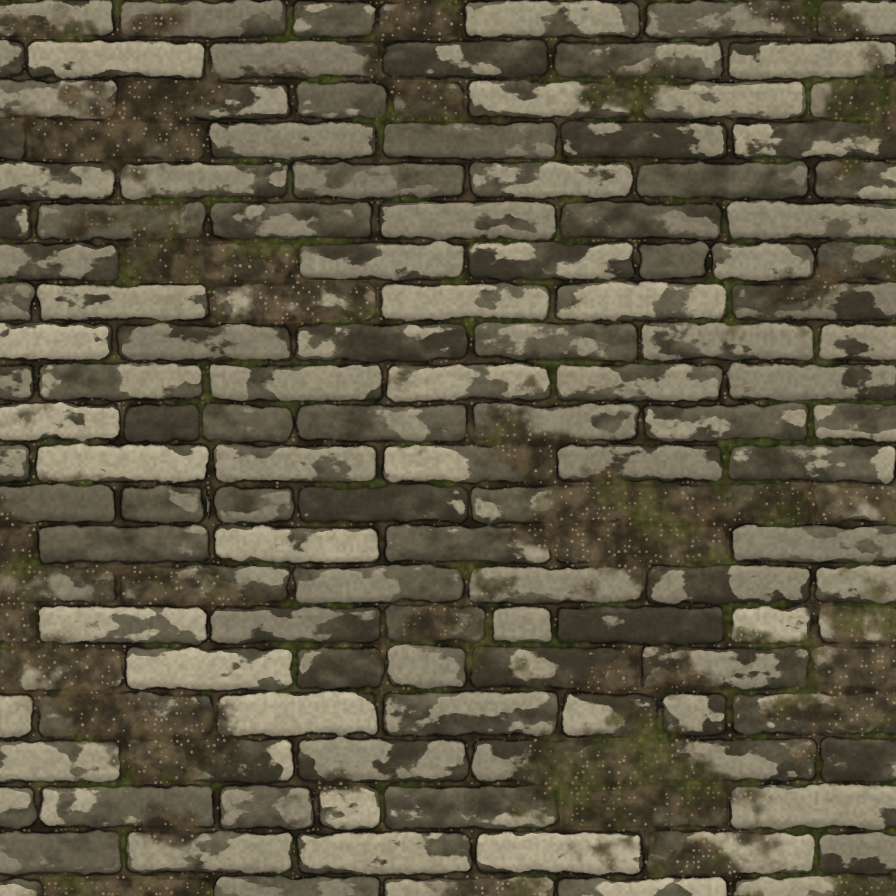
This texture is drawn by a Shadertoy shader. Its source:

```glsl
// Draws an old weathered brick pavement with worn pale faces, soil filled joints and moss.

const float COLUMNS = 5.13;                 // bricks across the canvas
const float ROWS = 22.18;                   // courses per canvas height, upper part
const float WIDE_START = 0.7214;            // depth below which courses are taller
const float WIDE_ROWS = 19.4;

const vec3 FACE_DARK = vec3(0.235, 0.215, 0.165);
const vec3 FACE_GREY = vec3(0.385, 0.36, 0.29);
const vec3 WORN_GREY = vec3(0.47, 0.44, 0.365);
const vec3 WORN_PALE = vec3(0.69, 0.65, 0.545);
const vec3 SOIL_DARK = vec3(0.17, 0.145, 0.10);
const vec3 SOIL_LIGHT = vec3(0.35, 0.295, 0.21);
const vec3 GRAIN = vec3(0.56, 0.49, 0.37);
const vec3 MOSS = vec3(0.27, 0.31, 0.12);

float hash(vec2 p) {
    vec3 q = fract(p.xyx * 0.1031);
    q += dot(q, q.yzx + 33.33);
    return fract((q.x + q.y) * q.z);
}

float noise(vec2 p) {
    vec2 i = floor(p), f = fract(p);
    f = f * f * (3.0 - 2.0 * f);
    return mix(mix(hash(i), hash(i + vec2(1, 0)), f.x),
               mix(hash(i + vec2(0, 1)), hash(i + vec2(1, 1)), f.x), f.y);
}

float fbm(vec2 p) {
    float sum = 0.0, amp = 0.516;
    for (int i = 0; i < 5; i++) {
        sum += amp * noise(p);
        p = mat2(1.6, 1.2, -1.2, 1.6) * p + 17.3;
        amp *= 0.5;
    }
    return sum;
}

float roundedBox(vec2 p, vec2 halfSize, float radius) {
    vec2 q = abs(p) - halfSize + radius;
    return length(max(q, 0.0)) + min(max(q.x, q.y), 0.0) - radius;
}

// Finds the brick around p: its id, half size and the position inside it.
vec2 brickCell(vec2 p, out vec2 id, out vec2 halfSize) {
    float depth = 1.0 - p.y;
    float below = max(depth - WIDE_START, 0.0);
    float v = depth * ROWS - below * (ROWS - WIDE_ROWS) + 0.03;
    float row = floor(v);
    float joint = mix(0.655, 0.167, mod(row, 2.0));
    float u = (p.x - 0.0156 * depth * (1.0 - p.x)) * COLUMNS - joint;
    id = vec2(floor(u), row) + 20.0;
    u += 0.05 * (hash(vec2(floor(u + 0.5), row) + 61.0) - 0.5);
    id.x = floor(u) + 20.0;

    // A few bricks are snapped in two
    vec2 span = vec2(0.0, 1.0);
    float x = fract(u);
    if (hash(id + 5.0) < 0.1) {
        float cut = mix(0.38, 0.62, hash(id + 9.0));
        span = x < cut ? vec2(0.0, cut) : vec2(cut, 1.0);
        id.x += x < cut ? 0.0 : 0.5;
    }
    vec2 size = vec2(1.0 / COLUMNS, 1.0 / (below > 0.0 ? WIDE_ROWS : ROWS));
    halfSize = 0.5 * size * vec2(span.y - span.x, 1.0) - vec2(0.0032, 0.0027);
    return vec2(x - 0.5 * (span.x + span.y), 0.5 - fract(v)) * size;
}

vec3 soilColor(vec2 p, float pixel) {
    vec3 col = mix(SOIL_DARK, SOIL_LIGHT, smoothstep(0.25, 0.75, fbm(p * 65.0)));
    vec2 g = p * 170.0, cell = floor(g);
    vec2 offset = 0.3 + 0.4 * vec2(hash(cell + 3.0), hash(cell + 8.0));
    float radius = 0.12 + 0.18 * hash(cell + 13.0);
    float edge = pixel * 170.0;
    float grain = 1.0 - smoothstep(radius - edge, radius + edge, length(fract(g) - offset));
    return mix(col, GRAIN, grain * step(0.78, hash(cell)));
}

// Dark brick skin with pale patches where it has worn away.
vec3 faceColor(vec2 p, vec2 id, float dist, float height) {
    float wear = hash(id + 31.0);
    float tone = fbm(p * vec2(35.0, 50.0) + id) + 0.5 * (hash(id + 43.0) - 0.5);
    vec3 col = mix(FACE_DARK, FACE_GREY, smoothstep(0.2, 0.8, tone));
    float patches = fbm(p * vec2(24.0, 36.0) + id * 7.0);
    patches -= 0.13 * smoothstep(-0.006, 0.0, dist);
    float limit = mix(0.66, 0.29, wear);
    float bare = smoothstep(limit - 0.035, limit + 0.035, patches);
    float pale = clamp(0.75 * hash(id + 77.0) + 0.5 * wear * (1.2 - p.y) - 0.05, 0.0, 1.0);
    col = mix(col, mix(WORN_GREY, WORN_PALE, pale), bare * 0.95);
    // Light from above on the rounded edges
    return col * (1.0 + 0.1 * smoothstep(0.4, 0.9, height) - 0.22 * smoothstep(0.45, 1.0, -height));
}

void mainImage(out vec4 fragColor, in vec2 fragCoord) {
    vec2 p = fragCoord / iResolution.xy;
    float pixel = 1.0 / iResolution.y;
    vec2 bend = 0.004 * (vec2(noise(p * 13.0), noise(p * 13.0 + 40.0)) - 0.5);

    vec2 id, halfSize;
    vec2 local = brickCell(p + bend, id, halfSize);
    float dist = roundedBox(local, halfSize, 0.009) + 0.009 * (fbm(p * 55.0) - 0.46);

    // Joints, brick faces and the shadow line between them
    vec3 soil = soilColor(p, pixel);
    vec3 face = faceColor(p, id, dist, local.y / halfSize.y);
    float cover = 1.0 - smoothstep(-pixel, pixel, dist);
    float shadow = exp(-pow((dist - 0.0008) / 0.0018, 2.0));
    vec3 col = mix(soil * 0.82, face, cover) * (1.0 - 0.5 * shadow);

    // Soil buries sunken bricks
    float sunk = fbm(p * vec2(6.0, 9.0) + 4.0) + 0.3 * (hash(id + 91.0) - 0.5)
               + 0.25 * (fbm(p * 38.0) - 0.5);
    float buried = smoothstep(0.6, 0.7, sunk);
    col = mix(col, soil, 0.85 * buried);

    // Moss in joints and soil, denser toward the right
    float damp = smoothstep(0.5, 0.68, fbm(p * 22.0 + 9.0) + 0.12 * (p.x - 0.5));
    col = mix(col, MOSS * (0.6 + 0.7 * noise(p * 190.0)), 0.55 * damp * max(1.0 - cover, 0.6 * buried));

    // Gritty surface
    col *= 0.86 + 0.28 * mix(noise(p * 260.0), fbm(p * 110.0), 0.5);
    fragColor = vec4(col, 1.0);
}
```
